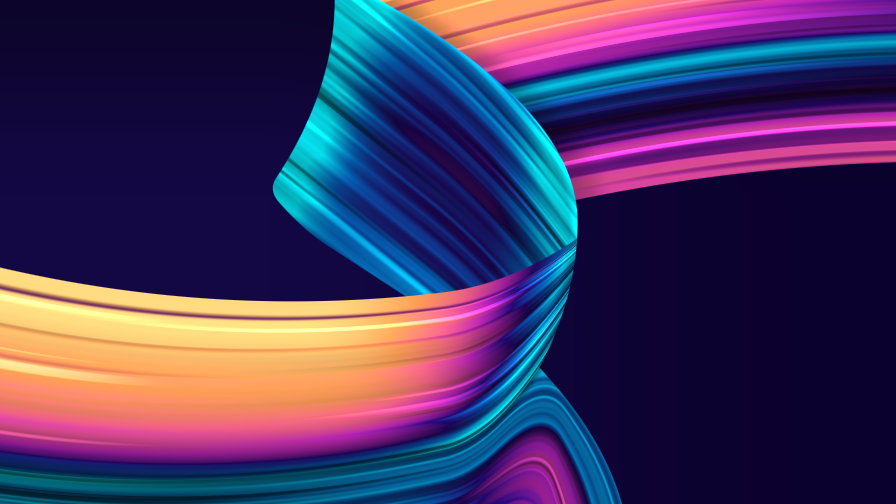
A Shadertoy shader for this background:

```glsl
#define STREAK_DENSITY 21.0
#define HUE_JITTER 2.0
#define SHEEN 1.2
#define GROOVE_DEPTH 0.45
#define GLINT 0.5
#define NIGHT_LEFT vec3(0.075, 0.028, 0.265)
#define NIGHT_RIGHT vec3(0.045, 0.005, 0.18)

float hash(vec2 p) {
    return fract(sin(dot(p, vec2(127.1, 311.7))) * 43758.545);
}

float noise(vec2 p) {
    vec2 cell = floor(p), f = fract(p);
    f = f * f * (3.0 - 2.0 * f);
    return mix(mix(hash(cell), hash(cell + vec2(1, 0)), f.x),
               mix(hash(cell + vec2(0, 1)), hash(cell + vec2(1, 1)), f.x), f.y);
}

float smoothMin(float a, float b, float radius) {
    float h = max(radius - abs(a - b), 0.0) / radius;
    return min(a, b) - 0.25 * h * h * radius;
}

float cover(float d) {
    return clamp(0.5 + d / max(fwidth(d), 1e-5), 0.0, 1.0);
}

// Colour ramp from warm (0) through violet to cyan (6)
vec3 ramp(float k) {
    vec3 stops[7] = vec3[7](
        vec3(1.0, 0.85, 0.50), vec3(1.0, 0.62, 0.34), vec3(0.93, 0.37, 0.52),
        vec3(0.65, 0.13, 0.62), vec3(0.12, 0.02, 0.38), vec3(0.02, 0.32, 0.62),
        vec3(0.02, 0.77, 0.82));
    k = clamp(k, 0.0, 5.999);
    int i = int(k);
    return mix(stops[i], stops[i + 1], fract(k));
}

// Brushed ribbon surface: "across" crosses the streaks, "along" follows them
vec3 brushed(float k, float across, float along) {
    float streak = 0.0, weight = 0.3, density = STREAK_DENSITY;
    for (int i = 0; i < 4; i++) {
        streak += weight * (noise(vec2(across * density, along * 1.5 + float(i) * 17.0)) - 0.5);
        weight *= 0.95;
        density *= 1.9;
    }
    float groove = smoothstep(0.70, 0.92, noise(vec2(across * STREAK_DENSITY * 3.4, along + 50.0)));
    float glint = smoothstep(0.72, 0.95, noise(vec2(across * STREAK_DENSITY * 4.1, along * 1.3 + 90.0)));
    float warm = 1.0 - smoothstep(2.0, 3.5, k);
    vec3 col = ramp(k + HUE_JITTER * streak * (1.0 - 0.3 * warm) + 0.8 * groove * warm);
    col *= 1.04 + SHEEN * streak * (1.0 - 0.6 * warm);
    col *= 1.0 - GROOVE_DEPTH * groove * (1.0 - 0.5 * warm);
    return col * (1.0 + GLINT * glint) + 0.05 * glint;
}

// Upper edge of the front ribbon
float frontTop(float x) {
    float bend = max(x - 0.88, 0.0);
    return 0.402 + 0.2 * (x - 0.58) * (x - 0.58) + 0.87 * bend * bend;
}

// Height of the front ribbon below its upper edge
float frontDepth(float x) {
    float bend = max(x - 0.88, 0.0);
    return max(0.4 - 0.1 * x - 2.3 * bend * bend, 0.05);
}

void mainImage(out vec4 fragColor, in vec2 fragCoord) {
    vec2 p = fragCoord / iResolution.y;
    p.x += 0.5 * (16.0 / 9.0 - iResolution.x / iResolution.y);
    float x = p.x, y = p.y;

    // Night backdrop
    vec3 col = mix(NIGHT_LEFT, NIGHT_RIGHT, smoothstep(0.5, 1.6, x));
    col *= 1.0 - 0.4 * smoothstep(0.6, 1.05, y);

    // Outer edge shared by the twist and the front ribbon
    float fold = y - 0.56;
    float outer = 1.146 - (fold > 0.0 ? 2.03 : 0.9) * fold * fold;

    // Rear ribbon, upper right
    float v = y - (0.604 + 0.171 * (x - 1.146) - 0.139 * (x - 1.146) * (x - 1.389));
    float k = 2.4 + 1.6 * smoothstep(0.07, 0.14, v) + 1.6 * smoothstep(0.185, 0.215, v)
            - 2.6 * smoothstep(0.245, 0.27, v) - 2.0 * smoothstep(0.27, 0.39, v)
            + 1.5 * max(x - 1.1, 0.0) * smoothstep(0.25, 0.3, v);
    vec3 rear = brushed(k, v + 0.4, x * 0.6);
    rear *= 1.0 - 0.45 * smoothstep(0.1, 0.14, v) * (1.0 - smoothstep(0.18, 0.21, v));
    rear *= 0.75 + 0.25 * smoothstep(0.0, 0.09, x - outer);
    col = mix(col, rear, cover(v) * cover(x - outer + 0.02));

    // Twist, with streaks running down to the right
    float inset = x - (0.664 - 0.93 * (1.0 - y) * (1.0 - y));
    float tip = max(0.65 - x, 0.0);
    float lower = y - (0.514 - 0.65 * (x - 0.648) + 2.5 * tip * tip);
    float bow = max(x - 0.85, 0.0);
    float across = y + 0.8 * x + bow * bow;
    k = 4.4 + 1.7 * exp(-inset * inset * 75.0)
      + 1.5 * smoothstep(0.96, 1.12, x) * (1.0 - smoothstep(0.6, 0.85, y))
      + 0.7 * smoothstep(1.48, 1.62, across) + 0.5 * (1.0 - smoothstep(1.06, 1.2, across));
    vec3 twist = brushed(k, across * 0.8 + 2.0, x - 0.5 * y);
    twist *= 0.9 + 0.3 * (1.0 - smoothstep(0.0, 0.02, outer - x));
    float twistMask = cover(smoothMin(inset, lower, 0.04)) * cover(outer - x);
    col = mix(col, twist, twistMask * cover(y - frontTop(x) + 0.01));

    // Lower ribbon: arches nested below the front ribbon
    float under = frontTop(x) - frontDepth(x) - y;
    float flank = 1.234 - 0.28 * y - 1.2 * y * y - x;
    float arch = smoothMin(under, flank, 0.15);
    k = 5.4 - 2.2 * smoothstep(0.05, 0.1, arch) * smoothstep(0.75, 1.1, x);
    vec3 base = brushed(k, arch * 1.5 + 3.0, x * 0.6);
    base *= mix(0.55, 1.0, smoothstep(0.3, 1.0, x));
    base *= 0.6 + 0.4 * smoothstep(0.0, 0.025, under);
    col = mix(col, base, cover(flank) * cover(under + 0.01));

    // Front ribbon: warm on the left, cool where it bends away
    float s = (frontTop(x) - y) / frontDepth(x);
    float depth = clamp(s, 0.0, 1.0);
    float turn = max(x + 0.1 * s - 0.58, 0.0) / 0.56;
    float seam = (s - 0.1) / 0.011;
    float warmth = 0.7 * smoothstep(0.15, 0.42, depth) + 4.4 * pow(depth, 3.5);
    float bent = 5.5 * turn * turn;
    k = length(vec2(warmth, bent));
    vec3 front = brushed(min(k, 5.6), s * 0.36 + 7.0, x * 0.7);
    front = mix(front, ramp(k - 0.1), 0.8 * (1.0 - smoothstep(0.07, 0.09, s)));
    front = mix(front, vec3(0.3, 0.05, 0.36), 0.8 * exp(-seam * seam));
    front *= 1.0 - 0.45 * smoothstep(0.86, 1.0, s) * (1.0 - smoothstep(0.8, 1.05, x));
    front *= 1.0 - 0.25 * (1.0 - smoothstep(0.0, 0.03, outer - x));
    col = mix(col, front, cover(s) * cover(1.0 - s) * cover(outer - x));

    fragColor = vec4(clamp(col, 0.0, 1.0), 1.0);
}
```
